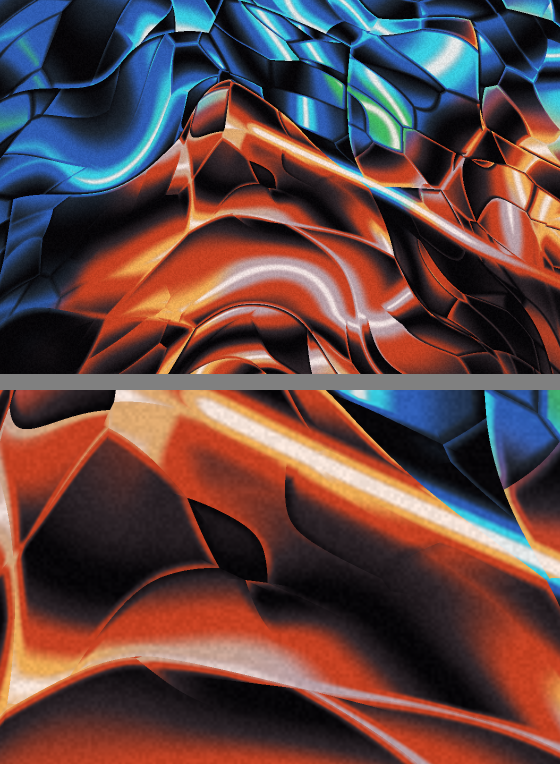
Top: the whole. Bottom: its middle third, enlarged.
Write a Shadertoy shader that draws this texture.

```glsl
// Crumpled iridescent foil: sharp, curved facets reflecting rust, gold, blue and cyan.
#define FACET_SCALE vec2(2.3, 3.1)
#define CRINKLE_SCALE 2.7
#define CRINKLE_DEPTH 0.6
#define SHARD_STRETCH 2.2
#define FACET_BEND 1.15
#define WARP 0.16
#define CREASE_WIDTH 0.035
#define FOLD_WIDTH 0.05
#define HUE_SPREAD 0.75
#define GRAIN 0.07
#define SAMPLES 2

const vec2 APEX = vec2(0.66, 0.68);
const vec3 BLACK = vec3(0.025, 0.02, 0.03);
const vec3 SMOKE = vec3(0.19, 0.15, 0.17);
const vec3 SLATE = vec3(0.12, 0.16, 0.21);
const vec3 RUST = vec3(0.77, 0.25, 0.13);
const vec3 GOLD = vec3(0.93, 0.67, 0.33);
const vec3 BLUE = vec3(0.18, 0.36, 0.70);
const vec3 CYAN = vec3(0.22, 0.80, 0.88);
const vec3 GREEN = vec3(0.25, 0.72, 0.38);
const vec3 MAUVE = vec3(0.72, 0.62, 0.65);
const vec3 PALE = vec3(0.96, 0.91, 0.90);

vec3 hash3(vec2 p) {
    vec3 h = fract(p.xyx * vec3(0.1031, 0.1030, 0.0973));
    h += dot(h, h.yxz + 33.33);
    return fract((h.xxy + h.yzz) * h.zyx);
}

float noise(vec2 p) {
    vec2 i = floor(p), f = fract(p);
    f = f * f * (3.0 - 2.0 * f);
    vec2 e = vec2(0.0, 1.0);
    return mix(mix(hash3(i).x, hash3(i + e.yx).x, f.x),
               mix(hash3(i + e.xy).x, hash3(i + e.yy).x, f.x), f.y);
}

// Stretched Voronoi shards: x = reflection phase, y = distance to crease, zw = random
vec4 facets(vec2 q, float seed) {
    vec2 cell = floor(q), slope = vec2(0.0), nextSlope = vec2(0.0);
    float best = 1e3, next = 1e3, phase = 0.0;
    vec2 id = vec2(0.0);
    for (int y = -2; y <= 2; y++)
    for (int x = -2; x <= 2; x++) {
        vec2 c = cell + vec2(x, y) + seed;
        vec3 r = hash3(c), s = hash3(c + 71.7);
        vec2 d = q + seed - c - r.xy;
        vec2 axis = normalize(s.xy - 0.5 + 1e-3);
        float along = dot(axis, d);
        float h = dot(d, d) + SHARD_STRETCH * along * along + 0.3 * r.z;
        vec2 g = 2.0 * d + 2.0 * SHARD_STRETCH * along * axis;
        if (h < best) {
            next = best; nextSlope = slope;
            best = h; slope = g;
            id = vec2(r.z, s.z);
            phase = r.z * 5.0 + FACET_BEND * along + 0.25 * dot(d, s.yx - 0.5);
        } else if (h < next) {
            next = h; nextSlope = g;
        }
    }
    float crease = (next - best) / max(length(nextSlope - slope), 0.05);
    return vec4(phase, crease, id);
}

// Reflected colour: light runs from shadow to glare, warm picks the ramp
vec3 foilColor(float light, float warm, float tint) {
    float body = smoothstep(0.30, 0.56, light);
    float shine = smoothstep(0.64, 0.83, light);
    float glare = smoothstep(0.86, 0.98, light);
    float shade = smoothstep(0.05, 0.38, light);
    vec3 hot = mix(mix(BLACK, SMOKE, shade), RUST, body);
    hot = mix(hot, mix(GOLD, MAUVE, smoothstep(0.55, 0.75, tint)), shine);
    vec3 cold = mix(mix(BLACK, SLATE, shade), BLUE, body);
    cold = mix(cold, mix(CYAN, GREEN, smoothstep(0.74, 0.9, tint)), shine);
    return mix(mix(cold, hot, warm), mix(MAUVE, PALE, glare), glare * 0.9);
}

vec3 foil(vec2 p) {
    // Tent-shaped flow makes the shards rise to the apex and fall away from it
    vec2 wobble = vec2(noise(p * 3.1 + 5.0), noise(p * 3.1 + 19.0)) - 0.5;
    vec2 w = p + WARP * wobble;
    float side = w.x - APEX.x;
    vec2 q = vec2(w.x, w.y + 0.8 * sqrt(side * side + 0.02)) * FACET_SCALE;
    vec4 big = facets(q, 13.0);
    vec4 small = facets(q * CRINKLE_SCALE + 0.4 * big.zw, 47.0);

    // Fine crinkles gather in patches, mostly at the upper right
    float patchy = noise(p * 3.3 + 40.0) + 0.35 * smoothstep(0.5, 1.1, p.x * 0.5 + p.y * 0.6);
    float crinkle = CRINKLE_DEPTH * smoothstep(0.38, 0.85, patchy);
    float phase = big.x + 0.4 * noise(q * 1.7 + 8.0)
                + crinkle * (0.35 * small.x + 0.3 * small.z);
    float light = abs(fract(phase) * 2.0 - 1.0);

    // Creases catch light on some facets and fall into shade on others
    float edge = 1.0 - smoothstep(0.0, CREASE_WIDTH, big.y);
    light = mix(light, step(0.5, big.w) * 0.95, 0.75 * edge);
    float fine = 1.0 - smoothstep(0.0, 2.0 * CREASE_WIDTH, small.y);
    light = mix(light, step(0.55, small.w) * 0.95, fine * crinkle);

    // The main fold parts cool foil above from warm foil below
    float run = p.x - APEX.x;
    float fold = p.y - APEX.y + (run < 0.0 ? -1.25 : 0.5) * run + 0.09 * wobble.x;
    float onFold = smoothstep(-0.06, 0.03, run);
    light *= 1.0 - 0.55 * onFold * smoothstep(-0.16, -0.06, fold) * smoothstep(0.0, -0.05, fold);
    light = max(light, onFold * (1.0 - smoothstep(0.0, FOLD_WIDTH, abs(fold))));

    // Corners and the left margin sink into shadow
    float gloom = smoothstep(0.5, 0.1, length(p - vec2(0.06, 0.1)))
                + smoothstep(0.4, 0.05, length(p - vec2(1.42, 0.06)))
                + 0.5 * smoothstep(0.25, 0.1, p.x);
    light *= 1.0 - 0.5 * min(gloom, 1.0);

    float heat = -2.2 * fold + 1.1 * smoothstep(1.0, 1.4, p.x)
               + HUE_SPREAD * (big.w - 0.5) + crinkle * (small.w - 0.5) + 0.5 * wobble.y;
    float warm = smoothstep(-0.16, 0.16, heat);
    return foilColor(light, warm, noise(q * 1.3 + 60.0));
}

void mainImage(out vec4 fragColor, in vec2 fragCoord) {
    vec3 color = vec3(0.0);
    for (int j = 0; j < SAMPLES; j++)
    for (int i = 0; i < SAMPLES; i++) {
        vec2 offset = (vec2(i, j) + 0.5) / float(SAMPLES) - 0.5;
        color += foil((fragCoord + offset) / iResolution.y);
    }
    color /= float(SAMPLES * SAMPLES);

    // Film grain
    float grain = noise(fragCoord / iResolution.y * 330.0) - 0.5;
    color += GRAIN * grain * (0.4 + color);
    fragColor = vec4(clamp(color, 0.0, 1.0), 1.0);
}
```
